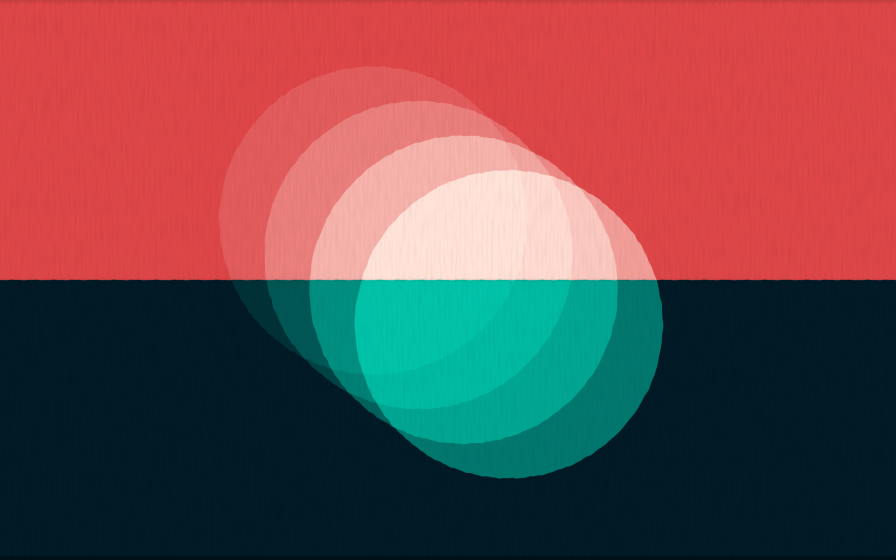
Give the GLSL for this background, as a Shadertoy shader.

```glsl
const vec3 RED = vec3(0.86, 0.272, 0.28);
const vec3 NAVY = vec3(0.005, 0.10, 0.145);
const vec3 CREAM_LIGHT = vec3(1.07, 1.21, 1.14);  // light of a fully opaque disc
const vec3 TEAL_LIGHT = vec3(0.005, 1.11, 0.93);
const vec4 DISC_OPACITY = vec4(0.09, 0.16, 0.28, 0.36);
const vec2 FIRST_CENTER = vec2(-0.1333, 0.6063);
const vec2 DISC_STEP = vec2(0.0806, -0.0618);
const float DISC_RADIUS = 0.275;
const float HORIZON = 0.5;
const float EDGE_WOBBLE = 0.0006;
const vec2 GRAIN_DENSITY = vec2(230.0, 22.0);
const float GRAIN_STRENGTH = 0.045;
const float FRAY_LENGTH = 0.014;

vec2 hash22(vec2 cell) {
    vec3 q = fract(cell.xyx * vec3(0.1031, 0.1030, 0.0973));
    q += dot(q, q.yzx + 33.33);
    return fract((q.xx + q.yz) * q.zy);
}

// Distance to the nearest scattered point
float cellular(vec2 p) {
    vec2 cell = floor(p), local = fract(p);
    float nearest = 2.0;
    for (int y = -1; y <= 1; y++) {
        for (int x = -1; x <= 1; x++) {
            vec2 offset = vec2(x, y);
            vec2 point = offset + hash22(cell + offset + 500.0);
            nearest = min(nearest, distance(point, local));
        }
    }
    return nearest;
}

float roughness(vec2 p) {
    return sin(p.x * 173.0 + 3.0 * sin(p.y * 61.0))
         + 0.6 * sin(p.x * 411.0 - p.y * 97.0);
}

// Coverage of the side where the signed distance is negative
float inside(float dist, float pixel) {
    return 1.0 - smoothstep(-0.75 * pixel, 0.75 * pixel, dist);
}

void mainImage(out vec4 fragColor, in vec2 fragCoord) {
    float pixel = 1.0 / iResolution.y;
    vec2 p = (fragCoord - vec2(0.5 * iResolution.x, 0.0)) * pixel;
    float wobble = EDGE_WOBBLE * roughness(p);

    // Two fields split by the horizon
    float above = inside(HORIZON - p.y + 0.5 * wobble, pixel);
    vec3 base = mix(NAVY, RED, above);
    vec3 light = mix(TEAL_LIGHT, CREAM_LIGHT, above);

    // Translucent discs stepping down to the right
    float transmission = 1.0;
    for (int i = 0; i < 4; i++) {
        vec2 center = FIRST_CENTER + float(i) * DISC_STEP;
        float disc = inside(length(p - center) - DISC_RADIUS + wobble, pixel);
        transmission *= 1.0 - DISC_OPACITY[i] * disc;
    }
    vec3 color = mix(light, base, transmission);

    // Vertical brush grain, fainter on the bare dark field
    float grain = cellular(p * GRAIN_DENSITY) - 0.45;
    grain += 0.12 * sin(p.x * 620.0 + 2.0 * sin(p.y * 9.0 + p.x * 37.0));
    color *= 1.0 - GRAIN_STRENGTH * grain;

    // Frayed top border and thin dark bottom border
    float fray = FRAY_LENGTH * (0.4 + 0.6 * hash22(vec2(floor(p.x * 240.0) + 300.0, 7.0)).x);
    color *= 1.0 - 0.10 * smoothstep(1.0 - fray, 1.0, p.y);
    color *= 1.0 - 0.35 * inside(p.y - 0.007, pixel);

    // Fine shadow along the horizon
    color *= 1.0 - 0.12 * exp(-abs(p.y - HORIZON) * 700.0);

    fragColor = vec4(clamp(color, 0.0, 1.0), 1.0);
}
```
